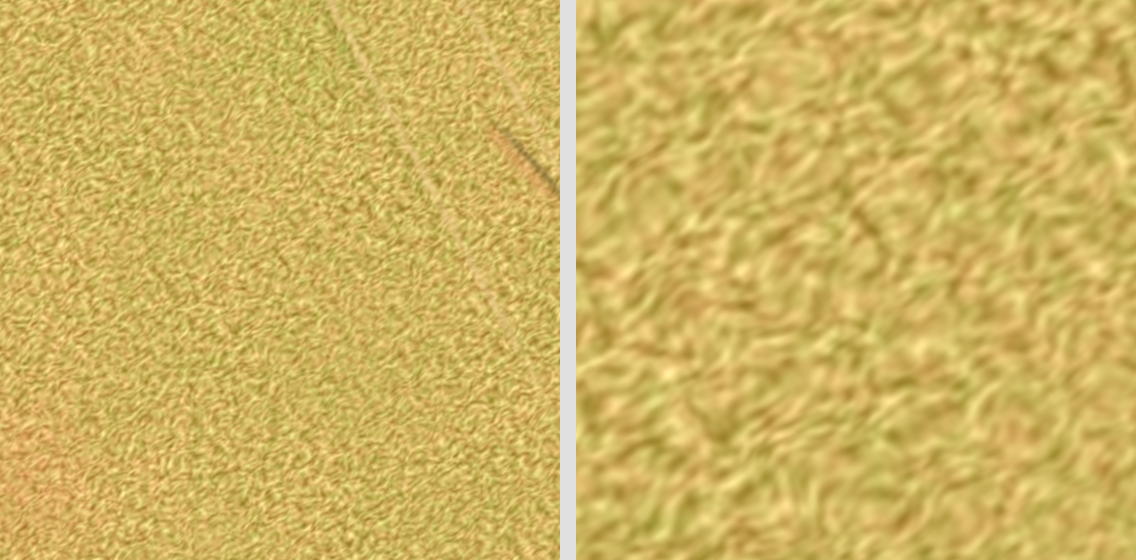
Left: the whole. Right: its middle third, enlarged.
Reproduce this texture procedurally as a three.js fragment shader.

```glsl
// Dry golden grassland seen from above, with fine slanted grain and pale wheel tracks.
varying vec2 vUv;

float hash(vec2 p) {
  vec3 q = fract(vec3(p.xyx) * 0.1031);
  q += dot(q, q.yzx + 33.33);
  return fract((q.x + q.y) * q.z);
}

vec2 gradient(vec2 cell) {
  float angle = 6.2832 * hash(cell + 400.0);
  return vec2(cos(angle), sin(angle));
}

// Gradient noise, roughly -0.7 to 0.7
float noise(vec2 p) {
  vec2 i = floor(p);
  vec2 f = p - i;
  vec2 u = f * f * f * (f * (f * 6.0 - 15.0) + 10.0);
  vec2 e = vec2(0.0, 1.0);
  float low = mix(dot(gradient(i), f), dot(gradient(i + e.yx), f - e.yx), u.x);
  float high = mix(dot(gradient(i + e.xy), f - e.xy), dot(gradient(i + e.yy), f - e.yy), u.x);
  return mix(low, high, u.y);
}

// Short tufts rising to the right, bent by a gentle warp
float tuftGrain(vec2 p) {
  vec2 warp = vec2(noise(p * 24.0), noise(p * 24.0 + 57.0));
  p += 0.009 * warp;
  vec2 along = vec2(dot(p, vec2(0.82, 0.57)), dot(p, vec2(-0.57, 0.82)));
  float grain = noise(along * vec2(62.0, 108.0));
  grain += 0.6 * noise(along * vec2(105.0, 150.0) + 31.0);
  return grain + 0.3 * noise(p * 42.0 + 83.0);
}

// Signed distance to a line leaving the top edge at topX, leaning right
float trackDistance(vec2 p, float topX, float lean) {
  return (p.x - topX - (1.0 - p.y) * lean) / sqrt(1.0 + lean * lean);
}

float band(float d, float halfWidth) {
  return exp(-d * d / (halfWidth * halfWidth));
}

void main() {
  vec2 p = vUv;
  float grain = tuftGrain(p);
  float patches = noise(p * 5.0 + 12.0) + 0.5 * noise(p * 13.0 + 5.0);

  // Grass brightness
  float contrast = 3.5 + 1.0 * noise(p * 4.0 + 71.0);
  vec3 color = vec3(0.812, 0.705, 0.372);
  color += vec3(0.064, 0.068, 0.070) * (grain * contrast + 0.35 * patches);

  // Green and orange drift, from small tufts to broad patches
  float warmth = 0.9 * noise(p * 38.0 + 19.0) + 0.7 * noise(p * 75.0 + 7.0) + 0.5 * patches;
  warmth += 1.0 * band(length((p - vec2(0.04, 0.14)) * vec2(1.0, 0.8)), 0.13);
  warmth -= 0.35 * band(length(p - vec2(0.58, 0.88)), 0.17);
  color += vec3(0.042, -0.030, 0.012) * warmth;

  // Worn wheel tracks with darker green verges
  float wobble = 0.004 * noise(p * 18.0 + 3.0);
  float leftTrack = trackDistance(p, 0.588, 0.543) + wobble;
  float rightTrack = trackDistance(p, 0.827, 0.565) + wobble;
  float wear = 0.75 + 0.6 * noise(p * 32.0 + 44.0);
  float leftFade = mix(0.35, 1.0, smoothstep(0.33, 0.43, p.y));
  float verge = band(leftTrack + 0.018, 0.010) * smoothstep(0.4, 0.9, p.y);
  verge += 0.6 * band(leftTrack - 0.012, 0.005) * smoothstep(-0.1, 0.3, noise(p * 22.0));
  color -= vec3(0.075, 0.050, 0.050) * verge;
  float track = max(band(leftTrack, 0.0075) * leftFade, 0.85 * band(rightTrack, 0.0075));
  vec3 trackColor = vec3(0.900, 0.780, 0.510) + 0.08 * grain;
  color = mix(color, trackColor, clamp(track * wear, 0.0, 0.9));

  // Short rut at the right: dark green lip above bare reddish soil
  float rut = trackDistance(p, 0.686, 0.895) + wobble;
  float rutSpan = smoothstep(0.80, 0.74, p.y) * smoothstep(0.60, 0.67, p.y);
  color = mix(color, vec3(0.54, 0.46, 0.23) + 0.12 * grain, 0.7 * rutSpan * band(rut - 0.004, 0.008));
  color = mix(color, vec3(0.84, 0.62, 0.36) + 0.12 * grain, 0.7 * rutSpan * band(rut + 0.014, 0.012));

  gl_FragColor = vec4(clamp(color, 0.0, 1.0), 1.0);
}
```
